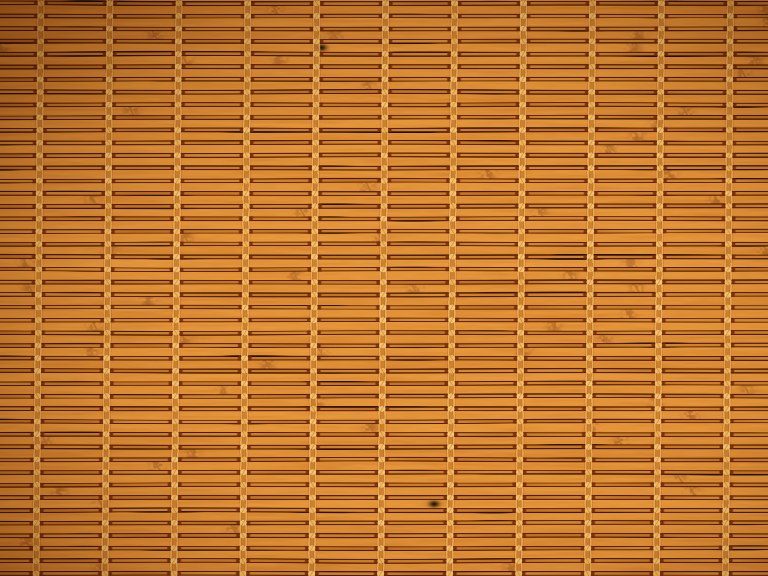
A WebGL 2 fragment shader for this texture:

```glsl
#version 300 es
precision highp float;

uniform vec2 u_resolution;
out vec4 fragColor;

// Layout, in units of canvas height
const float ROWS = 45.45;
const float ROW_PHASE = 0.26;
const float COLUMN_STEP = 0.1197;
const float COLUMN_START = 0.0625;
const float COLUMN_LEAN = 0.0087;

const vec3 HONEY = vec3(0.925, 0.615, 0.245);
const vec3 AMBER = vec3(0.81, 0.485, 0.16);
const vec3 BROWN = vec3(0.50, 0.24, 0.07);
const vec3 GAP = vec3(0.34, 0.15, 0.04);
const vec3 SOOT = vec3(0.10, 0.045, 0.015);
const vec3 RUST = vec3(0.45, 0.15, 0.03);
const vec3 THREAD = vec3(0.92, 0.69, 0.33);
const vec3 THREAD_LIGHT = vec3(0.98, 0.82, 0.50);

float hash(vec2 p) {
  vec3 q = fract(vec3(p.xyx) * 0.1031);
  q += dot(q, q.yzx + 33.33);
  return fract((q.x + q.y) * q.z);
}

float noise(vec2 p) {
  vec2 i = floor(p), f = fract(p);
  f = f * f * (3.0 - 2.0 * f);
  return mix(mix(hash(i), hash(i + vec2(1, 0)), f.x),
             mix(hash(i + vec2(0, 1)), hash(i + vec2(1, 1)), f.x), f.y);
}

// Coverage of a soft-edged strip or shape
float strip(float d, float halfWidth, float soft) {
  return 1.0 - smoothstep(halfWidth - soft, halfWidth + soft, abs(d));
}

// Value in x: bamboo joint, in y: rare scorch mark
vec2 blemishes(float x, float slat, float across) {
  vec2 marks = vec2(0.0);
  float cell = floor(x / 0.45);
  for (float k = -1.0; k <= 1.0; k++) {
    vec2 id = vec2(cell + k + 20.0, slat + 10.0);
    float dx = x - (cell + k + hash(id)) * 0.45;
    float chance = hash(id + 71.3);
    float mottle = noise(vec2(x * 190.0, across * 5.0 + slat));
    float joint = exp(-pow(dx / 0.013, 2.0)) * smoothstep(0.2, 0.8, mottle);
    float ring = exp(-pow((dx - 0.012 * (across - 0.5)) / 0.0022, 2.0));
    marks.x = max(marks.x, step(chance, 0.48) * max(joint * 0.6, ring * 0.55));
    marks.y = max(marks.y, step(0.988, chance) * exp(-pow(dx / 0.009, 2.0) - pow((across - 0.5) / 0.25, 2.0)));
  }
  return marks;
}

vec3 slatColor(float x, float slat, float across) {
  float tone = hash(vec2(slat, 5.7));
  float grain = noise(vec2(x * 9.0, across * 5.0 + slat * 13.0));
  float fiber = noise(vec2(x * 45.0, across * 9.0 + slat * 29.0));
  vec3 col = mix(HONEY, AMBER, 0.3 * tone + 0.35 * grain * grain + 0.2 * fiber);
  vec2 marks = blemishes(x, slat, across);
  col = mix(col, BROWN, marks.x * 0.65);
  return mix(col, SOOT, marks.y * 0.9);
}

// Wide slats parted by a thin stick with a dark gap on each side
vec3 weave(float x, float row, float stitchDist, float soft) {
  float id = floor(row + 0.5);
  float bend = 0.08 * (noise(vec2(x * 3.0, id * 7.3)) - 0.5);
  float v = row - id - bend;
  float side = step(0.0, v);
  vec2 key = vec2(id, side + 3.0);
  float depth = noise(vec2(x * 5.0 + 40.0 * side, id * 5.9));
  float crack = smoothstep(0.74, 0.95, noise(vec2(x * 7.0, id * 3.7 + side * 91.0)));
  float reach = 0.152 + 0.035 * hash(key) + 0.03 * depth + 0.03 * crack;
  vec3 col = slatColor(x, floor(row - bend), fract(row - bend));
  vec3 dark = mix(GAP, SOOT, clamp(0.6 * depth * hash(key + 9.1) + 0.6 * crack, 0.0, 0.9));
  col = mix(col, dark, strip(v, reach, soft));
  vec3 stick = mix(HONEY, AMBER, 0.5 + 0.9 * noise(vec2(x * 8.0, id * 11.0)));
  col = mix(col, stick, strip(v, 0.098, soft));
  float bite = strip(stitchDist, 0.0120, 0.002) * strip(v, 0.17, soft);
  return mix(col, RUST, 0.85 * bite);
}

// Paired threads meeting in a knot on every thin stick
vec3 stitch(vec3 col, float dx, float row, float column, float soft) {
  float id = floor(row + 0.5);
  float v = row - id;
  float variation = hash(vec2(column + 3.0, id));
  dx += 0.0006 * (variation - 0.5);
  float spread = mix(0.0040, 0.0052, smoothstep(0.05, 0.3, abs(v)));
  col = mix(col, AMBER, 0.8 * strip(dx, spread, soft) * smoothstep(0.12, 0.25, abs(v)));
  col = mix(col, BROWN, 0.3 * strip(abs(dx) - spread, 0.0024, soft));
  vec3 yarn = mix(THREAD, THREAD_LIGHT, 0.4 * variation);
  col = mix(col, yarn, 0.85 * strip(abs(dx) - spread, 0.0014, soft));
  float knot = strip(length(vec2(dx / 0.0060, v / 0.22)), 1.0, soft / 0.0060);
  float fold = strip(dx + v * 0.014 * sign(variation - 0.5), 0.0009, soft);
  vec3 knotColor = mix(mix(THREAD, THREAD_LIGHT, 0.3 + 0.6 * variation), AMBER, 0.5 * fold);
  return mix(col, knotColor, knot * 0.92);
}

void main() {
  vec2 p = gl_FragCoord.xy / u_resolution.y;
  float pixel = 1.0 / u_resolution.y;
  float row = (1.0 - p.y) * ROWS - ROW_PHASE;
  float c = (p.x - COLUMN_START - COLUMN_LEAN * p.y) / COLUMN_STEP;
  float column = floor(c + 0.5);
  float dx = (c - column) * COLUMN_STEP;
  vec3 col = weave(p.x, row, dx, pixel * ROWS * 0.5);
  col = stitch(col, dx, row, column, pixel * 0.6);

  // Light falls off toward the edges, most at the upper left
  vec2 q = gl_FragCoord.xy / u_resolution - vec2(0.58, 0.43);
  float shade = smoothstep(0.06, 0.75, dot(q, q));
  col *= mix(vec3(1.0), vec3(0.62, 0.52, 0.38), shade);
  fragColor = vec4(col, 1.0);
}
```
